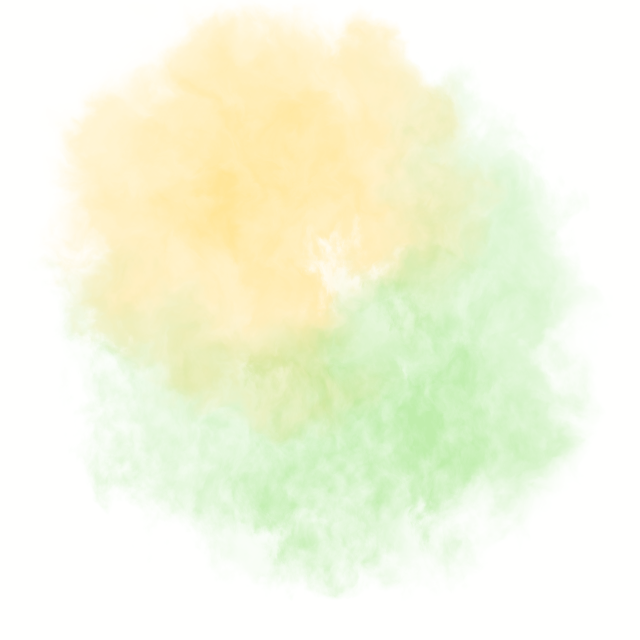
Write a Shadertoy shader that draws this background.

```glsl
// Soft watercolour stain: a golden wash meeting a pale green crescent on white paper.

#define PAPER      vec3(1.0, 1.0, 0.998)
#define GOLD       vec3(1.0, 0.90, 0.60)
#define GREEN      vec3(0.755, 0.93, 0.68)
#define WARP       0.145  // how far the washes bleed
#define WARP_SCALE 13.0   // bleeds across the canvas
#define MOTTLE     0.75   // unevenness of the pigment
#define FIBRE      0.35   // smaller curls in the pigment
#define GRAIN      0.7    // fine paper texture in the green
#define OCTAVES    6

float hash(vec2 cell) {
    vec3 h = fract(vec3(cell.xyx) * 0.1031);
    h += dot(h, h.yzx + 33.33);
    return fract((h.x + h.y) * h.z);
}

float valueNoise(vec2 p) {
    vec2 cell = floor(p), f = fract(p);
    f = f * f * (3.0 - 2.0 * f);
    float low  = mix(hash(cell), hash(cell + vec2(1, 0)), f.x);
    float high = mix(hash(cell + vec2(0, 1)), hash(cell + vec2(1, 1)), f.x);
    return mix(low, high, f.y);
}

// Layered noise on an upright lattice, centred on zero
float fbm(vec2 p) {
    float sum = 0.0, amplitude = 0.5;
    for (int i = 0; i < OCTAVES; i++) {
        sum += amplitude * (valueNoise(p) - 0.5);
        p = p * 2.03 + 17.3;
        amplitude *= 0.52;
    }
    return sum;
}

// Disc of pigment: 1 inside, fading to 0 across the soft rim
float wash(vec2 p, vec2 centre, float radius, float soft) {
    return 1.0 - smoothstep(-soft, soft, length(p - centre) - radius);
}

// Paler patches: centre, radius, strength
const vec4 GAPS[8] = vec4[8](
    vec4(0.515, 0.592, 0.032, 0.75), vec4(0.560, 0.575, 0.035, 0.65),
    vec4(0.625, 0.490, 0.045, 0.40), vec4(0.390, 0.410, 0.038, 0.40),
    vec4(0.385, 0.165, 0.045, 0.75), vec4(0.650, 0.165, 0.040, 0.65),
    vec4(0.915, 0.475, 0.065, 0.65), vec4(0.115, 0.455, 0.050, 0.75));

float gapCover(vec2 p) {
    float cover = 1.0;
    for (int i = 0; i < GAPS.length(); i++) {
        vec2 d = (p - GAPS[i].xy) / GAPS[i].z;
        cover *= 1.0 - GAPS[i].w * exp(-dot(d, d));
    }
    return cover;
}

void mainImage(out vec4 fragColor, in vec2 fragCoord) {
    float side = min(iResolution.x, iResolution.y);
    vec2 p = (fragCoord - 0.5 * iResolution.xy) / side + 0.5;

    // Bleed the shapes with a warped domain
    vec2 s = p * WARP_SCALE;
    vec2 bend = vec2(fbm(s + 3.7), fbm(s + 41.2));
    vec2 flow = vec2(fbm(s + bend + 9.1), fbm(s + bend + 63.5));
    vec2 q = p + WARP * flow;

    // Uneven pigment, curls and fine, slightly upright grain
    float cloud = fbm(p * vec2(14.0, 12.0) + 1.5 * flow + 21.0);
    float fibre = fbm(p * vec2(30.0, 25.0) + 3.0 * flow + 5.0);
    float grain = fbm(p * vec2(70.0, 48.0) + 2.0 * flow);
    float mottle = max(0.0, 1.0 + MOTTLE * cloud + FIBRE * fibre);
    float cover = gapCover(p + 0.12 * flow + 0.07 * grain);

    // Golden wash, richest toward the upper centre, thin at its lower right
    float goldRim  = wash(q, vec2(0.430, 0.662), 0.312, 0.036);
    float goldCore = wash(q, vec2(0.405, 0.690), 0.190, 0.170);
    float goldCut  = wash(q, vec2(0.655, 0.465), 0.120, 0.060);
    float gold = (0.36 * goldRim + 0.48 * goldCore) * (1.0 - 0.8 * goldCut)
               * mottle * cover;

    // Green wash, bitten away beneath the gold and thinner where they overlap
    vec2 g = q + 0.05 * grain;
    float greenRim  = wash(g, vec2(0.518, 0.498), 0.382, 0.060);
    float greenCore = wash(g, vec2(0.615, 0.370), 0.225, 0.180);
    float bite      = wash(g, vec2(0.371, 0.760), 0.280, 0.055);
    float green = (0.39 * greenRim + 0.42 * greenCore * greenRim)
                * (1.0 - bite) * (1.0 - 0.28 * goldRim * (1.0 - goldCut))
                * max(0.0, mottle + GRAIN * grain) * cover;

    // Transparent pigments multiply over the paper
    vec3 color = PAPER;
    color *= mix(vec3(1.0), GOLD, clamp(gold, 0.0, 1.0));
    color *= mix(vec3(1.0), GREEN, clamp(green, 0.0, 1.0));
    fragColor = vec4(color, 1.0);
}
```
